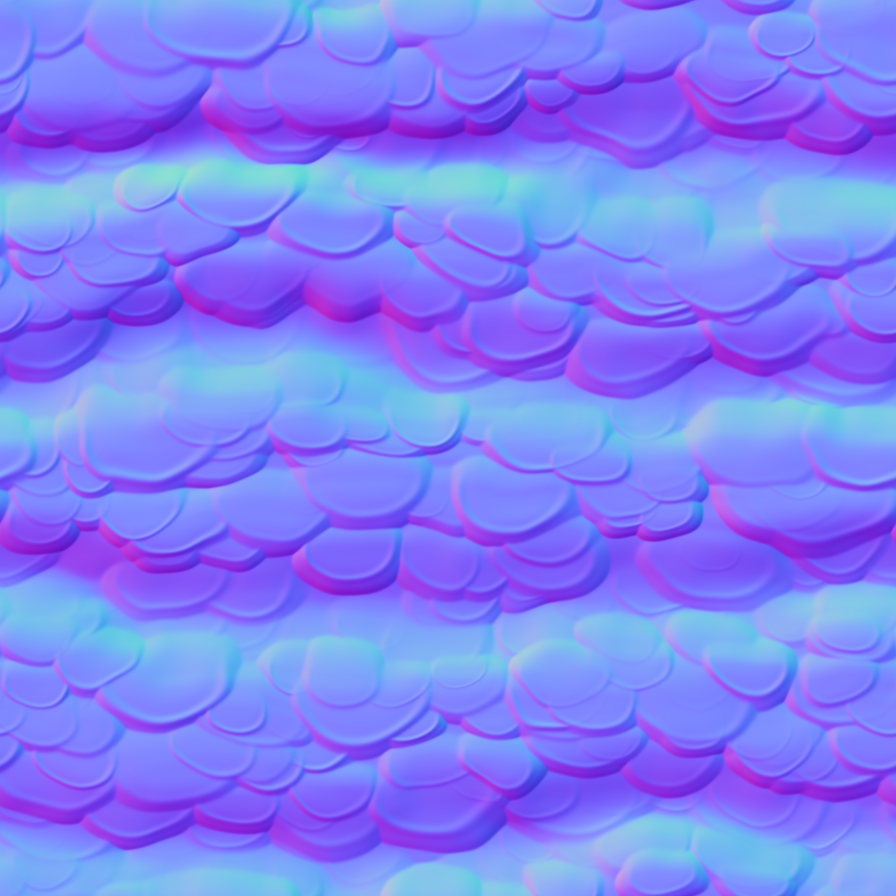
Write a Shadertoy shader that draws this texture map.

```glsl
const float TAU = 6.2831853;
const float BLEND = 0.0006;      // softness of the creases between scales
const float RIDGE_HEIGHT = 0.0155;

float hash(vec2 p, float seed) {
    return fract(sin(dot(p, vec2(127.1, 311.7)) + seed * 74.7) * 43758.5453);
}

// Smooth value noise in -1..1 that wraps after "period" cells
float wrapNoise(vec2 uv, vec2 period, float seed) {
    vec2 p = uv * period;
    vec2 i = floor(p), f = p - i;
    vec2 w = f * f * f * (f * (f * 6.0 - 15.0) + 10.0);
    vec2 a = mod(i, period), b = mod(i + 1.0, period);
    float low = mix(hash(a, seed), hash(vec2(b.x, a.y), seed), w.x);
    float high = mix(hash(vec2(a.x, b.y), seed), hash(b, seed), w.x);
    return mix(low, high, w.y) * 2.0 - 1.0;
}

// Broad horizontal ridges with narrow valleys
float ridges(vec2 uv) {
    float bend = 0.2 * wrapNoise(uv, vec2(4.0, 3.0), 1.0);
    float strength = 1.0 + 0.35 * wrapNoise(uv, vec2(3.0, 5.0), 2.0);
    float angle = TAU * (4.0 * uv.y + 0.15 + bend);
    return RIDGE_HEIGHT * strength * (cos(angle) - 0.3 * cos(2.0 * angle));
}

// Flat scale with a rounded, lipped lower edge; its top sinks into the surface
float scaleProfile(vec2 q, float radius, float lip) {
    float top = max(q.y, 0.0);
    float d = length(vec2(q.x, q.y - 0.4 * top));
    float dome = 0.09 * (1.0 - pow(d, 6.0));
    float rim = (d - 0.84) / 0.09;
    float lower = smoothstep(0.5, -0.4, q.y);
    return radius * (dome - 0.06 * q.y - 0.2 * top * top + lip * lower * exp(-rim * rim));
}

// Weighted sum of one jittered grid of overlapping scales
float scaleLayer(vec2 uv, float ground, vec2 grid, float lift, float density, float seed) {
    vec2 home = floor(uv * grid);
    float sum = 0.0;
    for (int y = -1; y <= 1; y++) {
        for (int x = -1; x <= 1; x++) {
            vec2 cell = home + vec2(x, y);
            vec2 id = mod(cell, grid);
            if (hash(id, seed) > density) continue;
            vec2 jitter = vec2(hash(id, seed + 1.0), hash(id, seed + 2.0)) - 0.5;
            vec2 center = (cell + 0.5 + 0.75 * jitter) / grid;
            float size = mix(0.46, 0.78, hash(id, seed + 3.0));
            vec2 radius = size * vec2(1.0, 1.2) / grid;
            float lip = mix(0.01, 0.05, hash(id, seed + 4.0));
            float base = ridges(center);
            float relief = mix(0.4, 1.0, smoothstep(-RIDGE_HEIGHT, 0.5 * RIDGE_HEIGHT, base));
            float h = scaleProfile((uv - center) / radius, radius.y, lip);
            h += lift + 0.004 * hash(id, seed + 5.0);
            sum += exp((mix(ground, base, 0.18) + relief * h) / BLEND);
        }
    }
    return sum;
}

float surfaceHeight(vec2 uv) {
    vec2 warp = vec2(wrapNoise(uv, vec2(7.0, 9.0), 3.0), wrapNoise(uv, vec2(8.0, 7.0), 4.0));
    vec2 fine = vec2(wrapNoise(uv, vec2(19.0, 23.0), 5.0), wrapNoise(uv, vec2(21.0, 17.0), 6.0));
    vec2 p = uv + 0.012 * warp + 0.006 * fine;
    float ground = ridges(p);

    // Soft maximum of the ground and both sizes of scale
    float sum = exp(ground / BLEND);
    sum += scaleLayer(p, ground, vec2(9.0, 15.0), 0.0, 0.95, 11.0);
    sum += scaleLayer(p, ground, vec2(14.0, 22.0), 0.0015, 0.65, 31.0);
    float h = BLEND * log(sum);

    // Gentle swells and wispy streaks
    h += 0.0016 * wrapNoise(uv, vec2(7.0, 15.0), 7.0);
    h += 0.0005 * wrapNoise(p, vec2(10.0, 44.0), 8.0);
    return h;
}

void mainImage(out vec4 fragColor, in vec2 fragCoord) {
    vec2 uv = fragCoord / iResolution.xy;
    vec2 e = vec2(0.0013, 0.0);
    float dx = surfaceHeight(uv + e.xy) - surfaceHeight(uv - e.xy);
    float dy = surfaceHeight(uv + e.yx) - surfaceHeight(uv - e.yx);

    // Encode the normal, with the horizontal axis flipped
    vec3 normal = normalize(vec3(dx, -dy, 2.0 * e.x));
    fragColor = vec4(0.5 + 0.5 * normal, 1.0);
}
```
